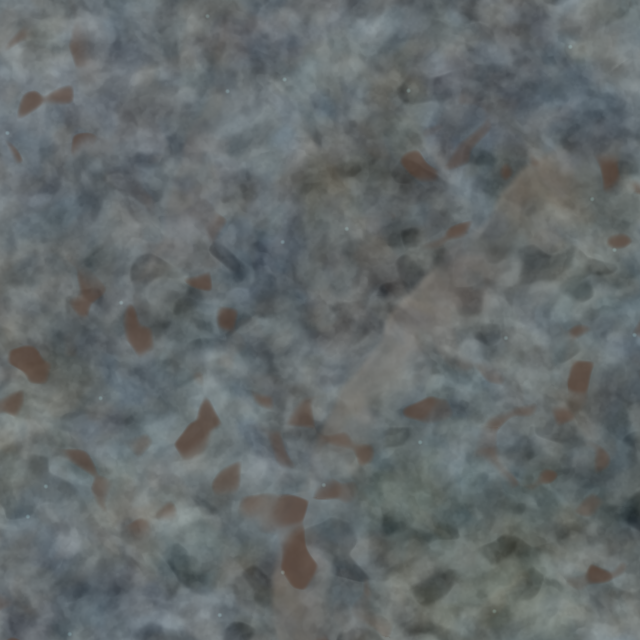
Reproduce this texture procedurally as a three.js fragment shader.

```glsl
// Weathered blue-grey granite: soft mottled grains, dark mineral clusters, rust
// stains and two slanting tan veins. Built from smoothed cellular noise summed
// over several scales, with layered sines bending the grain outlines.

varying vec2 vUv;

vec3 hash3(vec2 cell) {
  vec3 q = fract(cell.xyx * vec3(0.1031, 0.1030, 0.0973));
  q += dot(q, q.yxz + 33.33);
  return fract((q.xxy + q.yzz) * q.zyx);
}

// Smoothed cellular noise: each jittered cell blends its own random shade.
float grains(vec2 p) {
  vec2 cell = floor(p);
  vec2 local = fract(p);
  float shade = 0.0;
  float total = 0.0;
  for (int y = -1; y <= 1; y++) {
    for (int x = -1; x <= 1; x++) {
      vec2 offset = vec2(float(x), float(y));
      vec3 rnd = hash3(cell + offset + 57.0);
      vec2 toGrain = offset + rnd.xy - local;
      float weight = exp(-5.0 * dot(toGrain, toGrain));
      shade += weight * rnd.z;
      total += weight;
    }
  }
  return shade / total;
}

// Layered sines that roughen straight outlines.
vec2 bend(vec2 p) {
  vec2 shift = vec2(0.0);
  float size = 1.0;
  for (int i = 0; i < 3; i++) {
    shift += size * sin(p.yx * vec2(23.0, 19.0) / size + p * 11.0 / size + float(i) * 2.1);
    size *= 0.5;
  }
  return p + 0.006 * shift;
}

// Band with a crisp left edge that fades out to the right.
float vein(float d, float width) {
  return smoothstep(-0.004, 0.010, d) * (1.0 - smoothstep(0.3 * width, width, d));
}

float pool(vec2 p, vec2 center, vec2 radius) {
  vec2 q = (p - center) / radius;
  return exp(-dot(q, q));
}

void main() {
  vec2 p = bend(vUv);
  vec2 flat_p = p * vec2(0.9, 1.15);

  // Mottling from broad clouds down to fine grit
  float clouds = grains(flat_p * 5.0 + 3.0);
  float tone = 0.085 * (clouds - 0.5);
  tone += 0.10 * (grains(flat_p * 11.0 + 17.0) - 0.5);
  tone += 0.12 * (grains(flat_p * 24.0 + 31.0) - 0.5);
  tone += 0.095 * (grains(p * 47.0 + 53.0) - 0.5);
  tone += 0.055 * (grains(p * 95.0 + 71.0) - 0.5);
  tone += 0.022 * (grains(vUv * 210.0 + 5.0) - 0.5);

  // Broad dark pools, and a paler upper left
  float shadow = pool(p, vec2(0.50, 0.62), vec2(0.24, 0.13))
               + pool(p, vec2(0.82, 0.22), vec2(0.24, 0.16));
  tone += 0.022 - 0.045 * shadow + 0.018 * pool(p, vec2(0.15, 0.87), vec2(0.3, 0.2));

  // Veins: a bowed diagonal and a fainter, steeper one
  float bow = (p.x - 0.42 - 0.75 * p.y * p.y) / sqrt(1.0 + 2.25 * p.y * p.y);
  float patchy = smoothstep(0.2, 0.6, grains(p * 14.0 + 91.0));
  float tan_vein = vein(bow, 0.12) * (1.0 - smoothstep(0.70, 0.85, p.y));
  float side = p.x - 0.2 - 0.33 * (p.y - 0.5);
  tan_vein += 0.6 * vein(side, 0.08) * smoothstep(0.42, 0.55, p.y);
  tan_vein *= 0.45 + 0.55 * patchy;
  tone = mix(tone, 0.4 * tone + 0.018, 0.75 * tan_vein);
  tone += 0.025 * exp(-pow((bow - 0.008) / 0.006, 2.0)) * patchy
        * smoothstep(0.35, 0.45, p.y) * (1.0 - smoothstep(0.7, 0.8, p.y));

  // Dark mineral clusters and pale feldspar patches
  float cluster = smoothstep(0.35, 0.65, grains(flat_p * 7.0 + 41.0) + 0.2 * shadow);
  float dark = smoothstep(0.58, 0.88, grains(flat_p * 28.0 + 13.0)) * cluster;
  float pale = smoothstep(0.70, 0.95, grains(p * 21.0 + 83.0)) * (1.0 - cluster);
  tone += 0.03 * pale - 0.085 * dark * (1.0 - 0.7 * tan_vein);

  // Hue drifts between slate blue, moss green and warm grey
  vec3 color = vec3(0.381, 0.408, 0.416) + tone * vec3(1.0, 1.04, 1.02);
  float blue = grains(p * 9.0 + 101.0) + 0.5 * grains(p * 33.0 + 7.0) - 0.75;
  float warm = grains(p * 12.0 + 61.0) + 0.5 * grains(p * 38.0 + 23.0) - 0.75;
  color += 0.030 * blue * vec3(-0.6, -0.1, 1.3);
  color += 0.040 * warm * vec3(1.0, 0.0, -0.6);
  color += tan_vein * vec3(0.026, 0.002, -0.014);
  color += pool(p, vec2(0.78, 0.15), vec2(0.28, 0.2)) * vec3(-0.002, 0.004, -0.018);

  // Rust stains, and rare tiny glints
  float rust = smoothstep(0.70, 0.92, grains(p * 27.0 + 37.0))
             * smoothstep(0.55, 0.75, grains(p * 5.0 + 29.0));
  color = mix(color, vec3(0.34, 0.25, 0.20), 0.65 * rust);
  vec3 spark = hash3(floor(vUv * 60.0));
  float glint = 1.0 - smoothstep(0.05, 0.28, length(fract(vUv * 60.0) - 0.3 - 0.4 * spark.xy));
  color += 0.12 * glint * step(0.994, spark.z) * vec3(0.7, 1.0, 1.0);

  gl_FragColor = vec4(color, 1.0);
}
```
